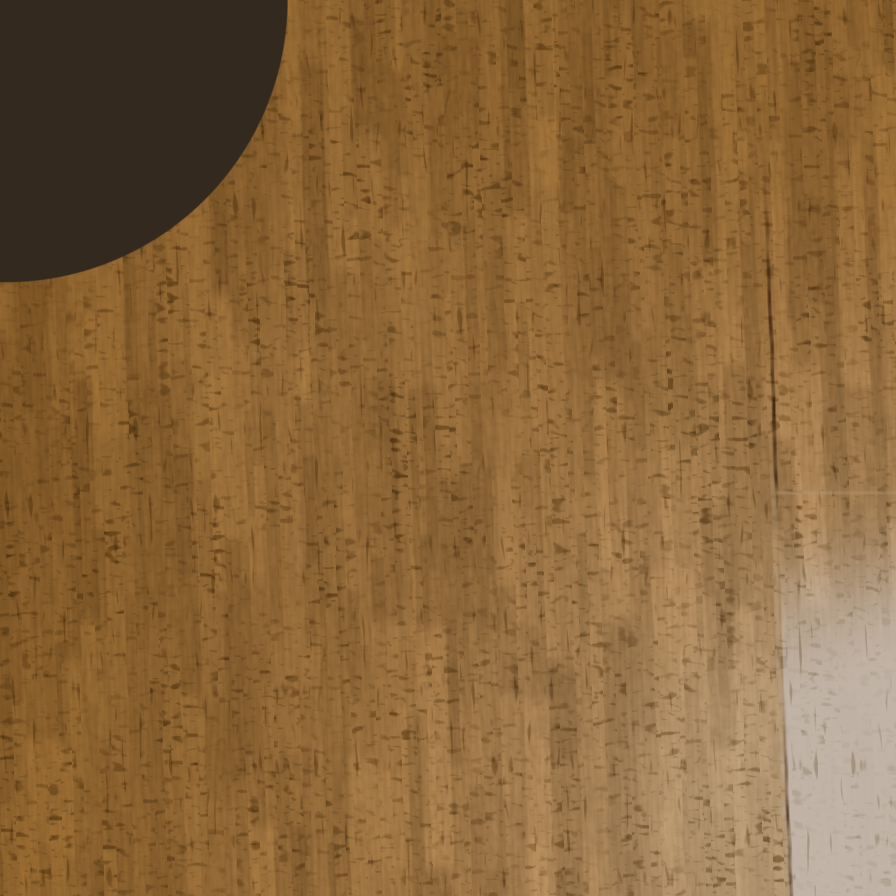
Give the GLSL for this texture, as a Shadertoy shader.

```glsl
// Bamboo floor of thin upright strips with dark nodes, a soft window sheen at the
// lower right and a dark round mat in the upper left corner. Strips are jittered
// columns with random tones; nodes and grain are stretched gradient noise.

const vec3 AMBER  = vec3(0.50, 0.335, 0.130);
const vec3 TAN    = vec3(0.575, 0.412, 0.218);
const vec3 PALE   = vec3(0.640, 0.492, 0.320);
const vec3 SHEEN  = vec3(0.695, 0.585, 0.450);
const vec3 SILVER = vec3(0.755, 0.700, 0.650);
const vec3 MAT    = vec3(0.200, 0.160, 0.122);
const vec3 NODE_TINT = vec3(0.70, 0.66, 0.54);
const vec3 SEAM_TINT = vec3(0.50, 0.43, 0.36);

const vec2  MAT_CENTER = vec2(0.006, 1.0);
const float MAT_RADIUS = 0.315;
const vec2  GLOW_CENTER = vec2(1.0, 0.08);
const float GLOW_SPREAD = 0.22;
const float LEAN = 0.036;          // sideways drift of the strips with height
const float SEAM_X = 0.883;
const float JOINT_Y = 0.45;
const float WIDE_STRIPS = 36.0;
const float FINE_STRIPS = 78.0;
const float WIDE_CONTRAST = 0.17;
const float FINE_CONTRAST = 0.12;
const float GRAIN_CONTRAST = 0.09;
const float EDGE_SOFT = 0.12;

float hash(vec2 p) {
    vec3 q = fract(p.xyx * 0.1031);
    q += dot(q, q.yzx + 33.33);
    return fract((q.x + q.y) * q.z);
}

float gradDot(vec2 cell, vec2 offset) {
    float angle = 6.2832 * hash(cell);
    return dot(vec2(cos(angle), sin(angle)), offset);
}

// Gradient noise, about -0.7 to 0.7
float gradNoise(vec2 p) {
    vec2 i = floor(p), f = p - i;
    vec2 w = f * f * f * (f * (f * 6.0 - 15.0) + 10.0);
    vec2 e = vec2(1.0, 0.0);
    return mix(mix(gradDot(i, f), gradDot(i + e, f - e), w.x),
               mix(gradDot(i + e.yx, f - e.yx), gradDot(i + 1.0, f - 1.0), w.x), w.y);
}

// Tone of one strip, changing abruptly where its pieces meet
float pieceTone(float id, float y, float len) {
    float s = y / len + 9.0 * hash(vec2(id, 3.0));
    float k = floor(s);
    return mix(hash(vec2(id, k)), hash(vec2(id, k + 1.0)), smoothstep(0.93, 1.0, s - k)) - 0.5;
}

// Columns of uneven width: x = tone, y = column id
vec2 strips(vec2 p, float count, float len) {
    float u = p.x * count;
    float i = floor(u);
    float edge = 0.75 * hash(vec2(i, count));
    float side = smoothstep(edge, edge + EDGE_SOFT, u - i);
    float tone = mix(pieceTone(i - 1.0, p.y, len), pieceTone(i, p.y, len), side);
    return vec2(tone, i - 1.0 + step(0.5, side));
}

void mainImage(out vec4 fragColor, in vec2 fragCoord) {
    vec2 uv = fragCoord / iResolution.xy;
    float px = 1.0 / iResolution.y;
    vec2 p = vec2(uv.x + LEAN * uv.y, uv.y);
    vec2 wavy = p + vec2(0.0018 * gradNoise(p * vec2(12.0, 22.0)), 0.0);

    // Broad light across the floor
    vec2 toGlow = uv - GLOW_CENTER;
    float glow = exp(-dot(toGlow, toGlow) / GLOW_SPREAD);
    float tanShare = (0.4 + 0.6 * smoothstep(0.0, 0.4, uv.x)) * (1.0 - 0.45 * smoothstep(0.55, 1.0, uv.y));
    vec3 color = mix(AMBER, TAN, tanShare);
    color = mix(color, PALE, smoothstep(0.06, 0.58, glow));
    color = mix(color, SHEEN, 0.85 * smoothstep(0.5, 0.92, glow));

    // Glossy board right of the seam, below the joint
    float rightBoard = smoothstep(-0.0015, 0.0015, p.x - SEAM_X);
    float gloss = rightBoard * (1.0 - smoothstep(0.22, JOINT_Y, uv.y - 0.25 * (uv.x - 0.93)));
    color = mix(color, SILVER, gloss);
    float relief = 1.0 - 0.65 * gloss - 0.25 * smoothstep(0.4, 0.9, glow);

    // Strip tones and fine upright grain
    vec2 wide = strips(wavy, WIDE_STRIPS, 0.27);
    vec2 fine = strips(wavy + 3.0, FINE_STRIPS, 0.12);
    float grain = gradNoise(p * vec2(250.0, 22.0)) + 0.6 * gradNoise(p * vec2(150.0, 95.0));
    float tone = WIDE_CONTRAST * wide.x + FINE_CONTRAST * fine.x + GRAIN_CONTRAST * grain;
    color *= 1.0 + relief * tone * vec3(0.9, 1.0, 1.25);

    // Short cross nodes, broken at strip edges, and thin upright cracks
    vec2 shift = vec2(17.0 * hash(vec2(fine.y, 5.0)), 61.0 * hash(vec2(fine.y, 8.0)));
    float density = 0.55 + 0.9 * gradNoise(vec2(fine.y * 0.37, p.y * 7.0)) - 0.35 * gloss;
    float nodes = smoothstep(0.14, 0.48, gradNoise(p * vec2(52.0, 125.0) + shift));
    float ticks = smoothstep(0.24, 0.5, gradNoise(p * vec2(95.0, 190.0) + shift.yx));
    float cracks = smoothstep(0.34, 0.56, gradNoise(wavy * vec2(150.0, 24.0) + 40.0));
    float marks = clamp((nodes + 0.6 * ticks) * clamp(density, 0.12, 1.0) + 0.7 * cracks, 0.0, 1.15);
    color *= mix(vec3(1.0), NODE_TINT, marks * (1.0 - 0.25 * gloss));

    // Board seam: dark gap above, pale worn edge below, and the end joint
    float seamDist = abs(wavy.x - SEAM_X);
    float gap = 1.0 - smoothstep(0.0006, 0.0022 + px, seamDist);
    float worn = 0.5 + 0.9 * gradNoise(vec2(2.0, p.y * 38.0));
    float upper = smoothstep(JOINT_Y - 0.01, JOINT_Y + 0.02, uv.y) * (1.0 - smoothstep(0.62, 0.85, uv.y));
    float lower = 1.0 - smoothstep(0.1, 0.24, uv.y);
    color *= mix(vec3(1.0), SEAM_TINT, gap * clamp(worn + 0.3, 0.0, 1.0) * max(upper, 0.7 * lower));
    float rim = 1.0 - smoothstep(0.001, 0.003 + px, abs(wavy.x - SEAM_X + 0.004));
    color = mix(color, SILVER, 0.5 * rim * worn * (1.0 - smoothstep(0.3, 0.6, uv.y)));
    float joint = 1.0 - smoothstep(0.0005, 0.002 + px, abs(uv.y - JOINT_Y));
    color = mix(color, SHEEN, 0.4 * joint * rightBoard);

    // Dark round mat in the corner
    float matEdge = length(uv - MAT_CENTER) - MAT_RADIUS;
    color = mix(MAT, color, smoothstep(-px, px, matEdge));

    fragColor = vec4(color, 1.0);
}
```
